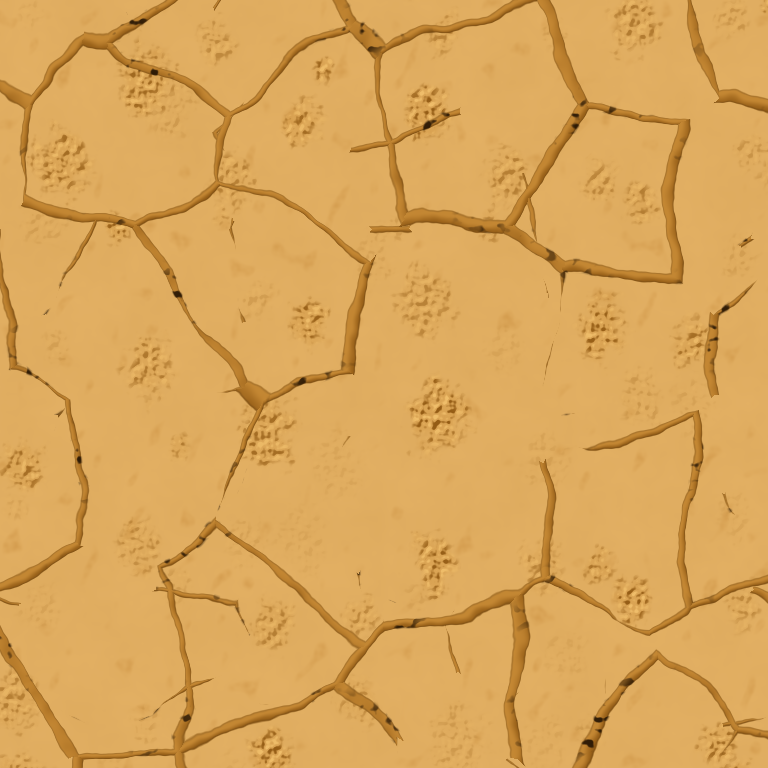
Give the GLSL for this texture, as a three.js fragment shader.

```glsl
// Dry ochre clay split by tapering cracks, with rough crumbly patches.
// Cracks are warped Voronoi borders whose width varies per border and along it;
// patches are scattered discs filled with relief taken from gradient noise.

varying vec2 vUv;

vec2 hash2(vec2 cell) {
  vec3 q = fract(cell.xyx * vec3(0.1031, 0.1030, 0.0973));
  q += dot(q, q.yzx + 33.33);
  return fract((q.xx + q.yz) * q.zy);
}

float corner(vec2 cell, vec2 offset) {
  float angle = 6.2832 * hash2(cell).x;
  return dot(vec2(cos(angle), sin(angle)), offset);
}

float gradientNoise(vec2 p) {
  vec2 i = floor(p), f = fract(p);
  vec2 u = f * f * f * (f * (f * 6.0 - 15.0) + 10.0);
  vec2 e = vec2(1.0, 0.0);
  return mix(mix(corner(i, f), corner(i + e, f - e), u.x),
             mix(corner(i + e.yx, f - e.yx), corner(i + 1.0, f - 1.0), u.x), u.y);
}

vec2 seedPoint(vec2 cell) {
  return cell + 0.1 + 0.8 * hash2(cell + 17.0);
}

// x: distance to the crack wall, negative inside; y: position across, -1 to 1
vec2 cracks(vec2 uv, float scale, float coverage, float halfWidth) {
  vec2 p = uv * scale, home = floor(p), nearest = home;
  float closest = 9.0;
  for (int j = -1; j <= 1; j++) {
    for (int i = -1; i <= 1; i++) {
      vec2 cell = home + vec2(float(i), float(j));
      float d = distance(p, seedPoint(cell));
      if (d < closest) { closest = d; nearest = cell; }
    }
  }
  vec2 own = seedPoint(nearest) - p;
  float fade = 0.4 * gradientNoise(uv * 8.0);
  vec2 result = vec2(1.0, 0.0);
  for (int j = -2; j <= 2; j++) {
    for (int i = -2; i <= 2; i++) {
      if (i == 0 && j == 0) continue;
      vec2 cell = nearest + vec2(float(i), float(j));
      vec2 other = seedPoint(cell) - p;
      vec2 normal = normalize(other - own);
      float d = dot(0.5 * (own + other), normal) / scale;
      vec2 pair = hash2(nearest + cell + 5.0);
      float opening = smoothstep(-0.15, 0.2, coverage + fade - pair.x);
      float width = mix(-0.004, halfWidth * (0.65 + 0.7 * pair.y), opening);
      if (d - width < result.x) {
        float across = clamp(d / max(width, 0.001), 0.0, 1.0);
        result = vec2(d - width, across * dot(normal, vec2(-0.55, 0.83)));
      }
    }
  }
  return result;
}

// Strength of the scattered crumbly patches
float roughPatches(vec2 uv, float scale) {
  vec2 p = uv * scale, home = floor(p);
  float ragged = 0.5 * gradientNoise(uv * 38.0) + 0.35 * gradientNoise(uv * 80.0);
  float strength = 0.0;
  for (int j = -1; j <= 1; j++) {
    for (int i = -1; i <= 1; i++) {
      vec2 cell = home + vec2(float(i), float(j));
      vec2 size = hash2(cell + 71.0);
      vec2 offset = (p - seedPoint(cell)) * vec2(1.15, 0.9);
      float d = length(offset) / (0.14 + 0.27 * size.x) + ragged;
      strength = max(strength, (0.1 + 0.9 * size.y * size.y) * smoothstep(1.0, 0.35, d));
    }
  }
  return strength;
}

float grainHeight(vec2 uv) {
  return gradientNoise(uv * 85.0) + 0.6 * gradientNoise(uv * 170.0 + 9.0);
}

void main() {
  vec2 uv = vUv + 3.0;

  // Clay with faint mottling and small slanted smudges
  float mottle = gradientNoise(uv * 14.0) + 0.5 * gradientNoise(uv * 60.0);
  vec3 color = vec3(0.88, 0.68, 0.38) + 0.012 * mottle;
  vec2 slanted = vec2(uv.x - 0.5 * uv.y, 0.65 * uv.y + 0.3 * uv.x);
  float smudge = smoothstep(0.28, 0.55, gradientNoise(slanted * 34.0));
  smudge *= 0.65 + 0.7 * gradientNoise(uv * 120.0);
  color = mix(color, vec3(0.80, 0.57, 0.26), 0.55 * clamp(smudge, 0.0, 1.0));

  // Crumbly patches lit from the upper left
  float rough = roughPatches(uv, 8.0);
  float relief = grainHeight(uv) - grainHeight(uv + vec2(-0.003, 0.004));
  color = mix(color, vec3(0.83, 0.60, 0.27), 0.5 * rough);
  color = mix(color, vec3(0.58, 0.36, 0.08), rough * smoothstep(0.02, 0.55, relief));
  color = mix(color, vec3(0.96, 0.77, 0.44), 0.8 * rough * smoothstep(0.1, 0.6, -relief));

  // Wobbling main cracks and a few thin stray ones
  vec2 wobble = vec2(gradientNoise(uv * 7.0), gradientNoise(uv * 7.0 + 40.0)) * 0.035;
  wobble += vec2(gradientNoise(uv * 32.0), gradientNoise(uv * 32.0 + 80.0)) * 0.005;
  vec2 crack = cracks(uv + wobble, 4.6, 0.72, 0.0066);
  vec2 stray = cracks(uv + wobble + 7.3, 8.0, 0.1, 0.0042);
  if (stray.x < crack.x) crack = stray;
  float wall = crack.x + 0.0012 * gradientNoise(uv * 110.0);
  float inside = smoothstep(0.001, -0.001, wall);

  // Shaded crack floor with a darker rim
  float streak = 0.45 * gradientNoise(uv * 45.0);
  vec3 crackFloor = mix(vec3(0.76, 0.52, 0.19), vec3(0.58, 0.36, 0.08),
                        smoothstep(-0.35, 0.85, crack.y + streak));
  crackFloor *= 1.0 - 0.14 * smoothstep(-0.0028, -0.0005, wall);
  color = mix(color, crackFloor, 0.95 * inside);

  // Near-black crumbs gathered along some stretches
  float gathered = smoothstep(0.0, 0.4, gradientNoise(uv * 9.0 + 23.0) + 0.35 * rough);
  float crumbs = smoothstep(0.12, 0.4, gradientNoise(uv * vec2(62.0, 85.0)) + 0.25 * relief);
  float nearCrack = smoothstep(0.003, -0.002, wall);
  color = mix(color, vec3(0.13, 0.07, 0.01), 0.9 * gathered * crumbs * nearCrack);

  gl_FragColor = vec4(color, 1.0);
}
```
